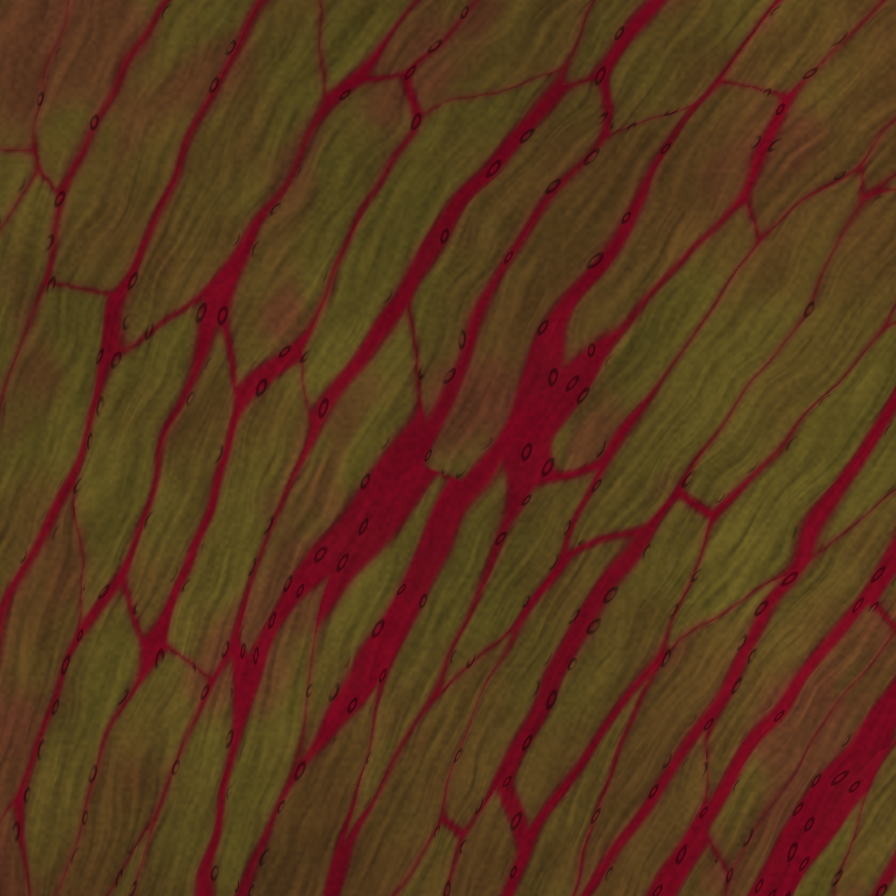
This texture is drawn by a WebGL 1 fragment shader. Its source:

```glsl
precision highp float;
// Stained muscle tissue: slanted olive fibres parted by crimson connective septa.
uniform vec2 u_resolution;

#define FIBRE_SIZE vec2(0.088, 0.40)
#define LEAN_LEFT 0.34
#define LEAN_RIGHT 0.74
#define THIN_SEPTUM 0.0003
#define THICK_SEPTUM 0.031
#define ROUNDING 260.0
#define FIBRIL_FREQ vec2(135.0, 13.0)
#define FIBRIL_CONTRAST 0.42
#define NUCLEUS_GRID vec2(0.026, 0.052)
#define NUCLEUS_SHARE 0.55

const vec3 OLIVE = vec3(0.335, 0.290, 0.115);
const vec3 BROWN = vec3(0.325, 0.215, 0.110);
const vec3 HAZE = vec3(0.365, 0.165, 0.135);
const vec3 RUST = vec3(0.335, 0.105, 0.090);
const vec3 CRIMSON = vec3(0.425, 0.030, 0.105);

float hash(vec2 p) {
  return fract(sin(dot(p, vec2(127.1, 311.7))) * 43758.5453);
}

vec2 hash2(vec2 p) {
  return vec2(hash(p), hash(p + 37.3));
}

float noise(vec2 p) {
  vec2 i = floor(p), f = fract(p);
  f = f * f * (3.0 - 2.0 * f);
  return mix(mix(hash(i), hash(i + vec2(1.0, 0.0)), f.x),
             mix(hash(i + vec2(0.0, 1.0)), hash(i + 1.0), f.x), f.y);
}

float fbm(vec2 p) {
  return 0.55 * noise(p) + 0.3 * noise(p * 2.1 + 5.2) + 0.15 * noise(p * 4.3 + 9.7);
}

vec2 fibreCentre(vec2 id) {
  return id + 0.5 + 0.8 * (hash2(id) - 0.5);
}

// Half width of the septum between two fibres; columns share long thick septa.
float septumWidth(vec2 a, vec2 b, float swell) {
  vec2 pair = a + b;
  float h = mix(hash(pair + 3.1), hash(vec2(pair.x, 8.7)), 0.5);
  float sideways = step(0.5, abs(a.x - b.x));
  return THIN_SEPTUM + THICK_SEPTUM * h * h * h * swell * mix(0.3, 1.0, sideways);
}

// Rounded distance to the septa, negative inside them; also finds the fibre.
float septumDistance(vec2 q, float swell, out vec2 fibre) {
  vec2 g = q / FIBRE_SIZE, base = floor(g), nearest = vec2(0.0);
  float best = 100.0;
  for (int j = -1; j <= 1; j++) {
    for (int i = -1; i <= 1; i++) {
      vec2 id = base + vec2(float(i), float(j));
      vec2 r = fibreCentre(id) - g;
      float d = dot(r, r);
      if (d < best) { best = d; nearest = r; fibre = id; }
    }
  }
  float sum = 1e-20;
  for (int j = -2; j <= 2; j++) {
    for (int i = -2; i <= 2; i++) {
      vec2 id = base + vec2(float(i), float(j));
      vec2 r = fibreCentre(id) - g, across = r - nearest;
      if (dot(across, across) > 1e-4) {
        vec2 n = normalize(across);
        float d = dot(0.5 * (r + nearest), n) / length(n / FIBRE_SIZE);
        sum += exp(-ROUNDING * (d - septumWidth(id, fibre, swell)));
      }
    }
  }
  return -log(sum) / ROUNDING;
}

// Dark outline of a small spindle nucleus, at most one per grid cell.
float nucleusOutline(vec2 q) {
  vec2 g = q / NUCLEUS_GRID, id = floor(g);
  vec2 r = (fract(g) - 0.5 - 0.3 * (hash2(id + 11.0) - 0.5)) * NUCLEUS_GRID;
  r.x += r.y * 0.3 * (hash(id + 5.0) - 0.5);
  vec2 size = vec2(0.0042, 0.0105) * mix(0.7, 1.15, hash(id + 2.0));
  float ring = abs(length(r / size) - 0.85);
  return smoothstep(0.45, 0.1, ring) * step(hash(id + 19.0), NUCLEUS_SHARE);
}

void main() {
  vec2 p = gl_FragCoord.xy / min(u_resolution.x, u_resolution.y);

  // Slanted coordinates: x across the fibres, y along them, fanning to the right
  vec2 q = vec2(p.x - (p.y - 0.5) * mix(LEAN_LEFT, LEAN_RIGHT, p.x), p.y + 0.45 * p.x);
  vec2 smoothQ = q;
  q.x += 0.05 * (fbm(vec2(q.x * 5.0, q.y * 4.0)) - 0.5);
  q.x += 0.010 * (noise(vec2(q.x * 28.0, q.y * 17.0)) - 0.5);

  // Septa, swelling in places into broad patches
  float swell = 0.25 + 1.7 * smoothstep(0.2, 0.8, noise(vec2(q.x * 6.0, q.y * 4.0) + 4.0));
  vec2 fibre;
  float d = septumDistance(q, swell, fibre);

  // Fine fibrils, tilted a little differently in each fibre
  vec2 s = q + vec2((hash(fibre + 7.0) - 0.5) * 0.16 * q.y, 0.0);
  s.x += 0.009 * (noise(s * vec2(30.0, 22.0)) - 0.5);
  float fibril = 0.65 * noise(s * FIBRIL_FREQ) + 0.35 * noise(s * FIBRIL_FREQ * 1.9 + 31.0);
  float grain = noise(p * 210.0);
  d += 0.004 * (fibril - 0.5);

  // Fibre body: olive to brown, with cloudy staining
  float cloud = fbm(p * 5.0 + 2.0);
  float brownness = smoothstep(0.25, 0.8, cloud + 0.3 * (hash(fibre + 13.0) - 0.5));
  vec3 colour = mix(OLIVE, BROWN, 0.85 * brownness);
  float haze = smoothstep(0.56, 0.78, fbm(smoothQ * vec2(8.0, 5.0) + 17.0));
  colour = mix(colour, HAZE, 0.55 * haze);

  // Septum colours: soft halo, rusty rim and crimson core
  colour = mix(colour, HAZE, 0.5 * smoothstep(0.010, -0.001, d));
  colour = mix(colour, RUST, 0.85 * smoothstep(0.0035, -0.0025, d));
  float core = smoothstep(0.0, -0.006, d) * (0.75 + 0.25 * noise(q * vec2(40.0, 14.0)));
  colour = mix(colour, CRIMSON, core);

  // Relief from fibrils and grain, weaker inside the septa
  float relief = FIBRIL_CONTRAST * mix(1.0, 0.5, core);
  colour *= 1.0 + relief * (fibril - 0.5) + 0.14 * (grain - 0.5);
  colour *= 0.86 + 0.28 * fbm(p * 3.5 + 23.0);

  // Nuclei gather along the septa
  colour *= 1.0 - 0.38 * nucleusOutline(q) * smoothstep(0.007, 0.0, d);
  gl_FragColor = vec4(colour, 1.0);
}
```
